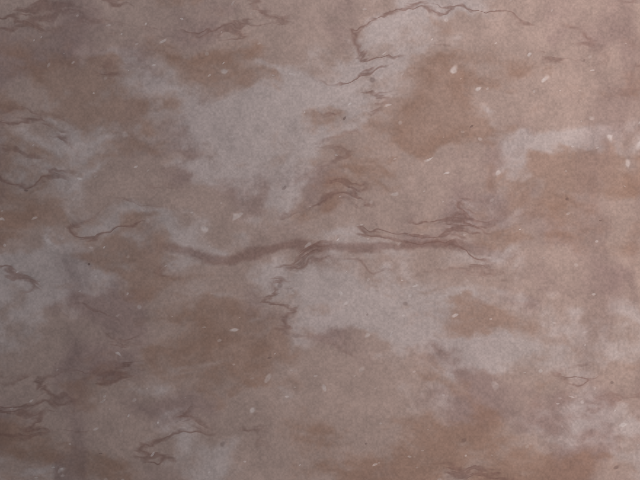
Reproduce this texture procedurally as a Shadertoy shader.

```glsl
// Weathered pink-brown marble: warped layered noise gives pale clouds and rust
// stains, ridged noise gives thin level veins, and cellular noise scatters
// chalky flecks and dark pits. Light rises from the left side to the right.

const vec3 STONE = vec3(0.590, 0.510, 0.480);
const vec3 CLOUD = vec3(0.635, 0.585, 0.575);
const vec3 MAUVE = vec3(0.500, 0.415, 0.405);
const vec3 RUST  = vec3(0.490, 0.375, 0.320);
const vec3 VEIN  = vec3(0.430, 0.325, 0.300);
const vec3 CHALK = vec3(0.740, 0.700, 0.690);
const vec3 PIT   = vec3(0.330, 0.260, 0.250);

float hash(vec2 p) {
    vec3 q = fract(p.xyx * 0.1031);
    q += dot(q, q.yzx + 33.33);
    return fract((q.x + q.y) * q.z);
}

float noise(vec2 p) {
    vec2 i = floor(p), f = fract(p);
    f = f * f * (3.0 - 2.0 * f);
    float low = mix(hash(i), hash(i + vec2(1, 0)), f.x);
    float high = mix(hash(i + vec2(0, 1)), hash(i + vec2(1, 1)), f.x);
    return mix(low, high, f.y);
}

// Layered noise, scaled to 0..1
float fbm(vec2 p) {
    float sum = 0.0, total = 0.0, amp = 1.0;
    for (int i = 0; i < 5; i++) {
        sum += amp * noise(p);
        total += amp;
        p = p * 2.03 + vec2(17.3, 9.1);
        amp *= 0.54;
    }
    return sum / total;
}

// Thin lines where the noise crosses its middle value
float ridge(vec2 p, float width) {
    return 1.0 - smoothstep(0.0, width, abs(fbm(p) - 0.5));
}

// Soft oval spots in a share of the cells
float flecks(vec2 p, float share, float size, float seed) {
    vec2 cell = floor(p);
    float mask = 0.0;
    for (int y = -1; y <= 1; y++)
    for (int x = -1; x <= 1; x++) {
        vec2 id = cell + vec2(x, y) + seed;
        vec2 center = id - seed + vec2(hash(id + 3.7), hash(id + 8.2));
        float angle = 1.2 * hash(id + 5.1) - 0.2;
        vec2 d = mat2(cos(angle), -sin(angle), sin(angle), cos(angle)) * (p - center);
        d.y *= 1.0 + 1.3 * hash(id + 6.4);
        float radius = size * mix(0.4, 1.0, hash(id + 2.9));
        float spot = 1.0 - smoothstep(0.35 * radius, radius, length(d));
        mask = max(mask, spot * step(hash(id), share) * mix(0.4, 1.0, hash(id + 1.3)));
    }
    return mask;
}

// Long wavering seam across the middle
float seam(vec2 p, float rough) {
    float path = 0.477 + 0.010 * sin(p.x * 9.0 + 0.5) + 0.005 * sin(p.x * 23.0);
    float d = abs(p.y - path + 0.05 * (rough - 0.5));
    float ends = smoothstep(0.28, 0.42, p.x) * (1.0 - smoothstep(0.94, 1.12, p.x));
    return ends * (1.0 - smoothstep(0.004, 0.016, d));
}

void mainImage(out vec4 fragColor, in vec2 fragCoord) {
    vec2 uv = fragCoord / iResolution.xy;
    vec2 p = fragCoord / iResolution.y;

    // Ragged warp of the whole slab
    vec2 warp = vec2(fbm(p * 6.0 + 3.0), fbm(p * 7.0 + 41.0)) - 0.5;
    vec2 q = p + 0.09 * warp;
    float detail = fbm(p * 26.0 + 12.0);

    // Broad clouds and stains
    float cloud = fbm(q * vec2(3.4, 6.2) + 20.0) + 0.20 * (detail - 0.5);
    float stain = fbm(q * vec2(4.2, 9.5) + 65.0) + 0.25 * (detail - 0.5);
    float bruise = fbm(q * vec2(5.0, 7.0) + 90.0);
    vec3 color = STONE;
    color = mix(color, MAUVE, 0.55 * smoothstep(0.50, 0.72, bruise));
    color = mix(color, CLOUD, 0.80 * smoothstep(0.50, 0.64, cloud));
    color = mix(color, RUST, 0.60 * smoothstep(0.54, 0.74, stain));

    // Level veins, broken into short runs
    float runs = smoothstep(0.50, 0.66, fbm(q * vec2(4.0, 6.0) + 130.0));
    float veins = runs * ridge(q * vec2(4.5, 15.0) + 150.0, 0.055);
    color = mix(color, VEIN, 0.55 * veins);
    color = mix(color, VEIN, 0.50 * seam(p, fbm(q * vec2(8.0, 14.0) + 7.0)));

    // Upright streaks near both sides
    float sides = 1.0 - smoothstep(0.05, 0.32, uv.x) + 0.7 * smoothstep(0.84, 0.98, uv.x);
    float streak = smoothstep(0.50, 0.72, fbm(q * vec2(13.0, 3.0) + 210.0));
    color = mix(color, MAUVE * 0.92, 0.55 * sides * streak);

    // Chalky flecks and pits
    color = mix(color, CHALK, 0.65 * flecks(q * 19.0, 0.13, 0.24, 11.0));
    color = mix(color, CHALK, 0.50 * flecks(p * 48.0, 0.05, 0.32, 57.0));
    color = mix(color, PIT, 0.55 * flecks(p * 24.0, 0.025, 0.22, 83.0));

    // Fine grain and uneven light
    float grain = noise(p * 190.0) + noise(p * 330.0 + 31.0) - 1.0;
    color *= 1.0 + 0.07 * grain + 0.16 * (detail - 0.5);
    float light = mix(0.78, 1.12, smoothstep(-0.05, 1.0, uv.x)) + 0.10 * (uv.y - 0.5);
    color *= light * mix(vec3(0.99, 1.0, 1.02), vec3(1.02, 1.0, 0.99), uv.x);
    fragColor = vec4(color, 1.0);
}
```
